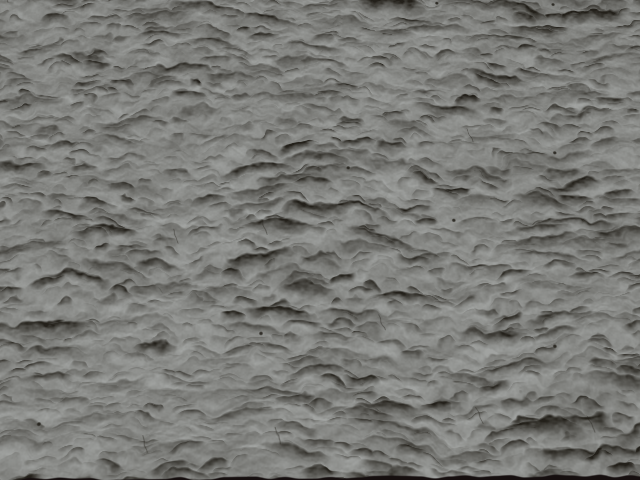
Give the GLSL for this texture, as a Shadertoy shader.

```glsl
// Rough grey stucco: lumpy plaster with arched, dirt-shadowed hollows in wavering rows.

const vec3 PLASTER = vec3(0.585, 0.592, 0.582);
const vec3 GRIME = vec3(0.125, 0.113, 0.088);
const vec3 GAP = vec3(0.085, 0.060, 0.060);
const float BASE_TONE = 0.95;      // tone of open plaster, 1 = PLASTER, 0 = GRIME
const float HOLLOW_DEPTH = 1.12;   // darkness of the hollows
const float RELIEF = 1.0;          // contrast of the lumps
const float GRAIN = 0.05;
const float VIGNETTE = 0.12;
const vec2 LONG_CELL = vec2(0.125, 0.058);
const vec2 MID_CELL = vec2(0.062, 0.043);
const vec2 SMALL_CELL = vec2(0.036, 0.027);
const float FLAW_CELL = 0.21;

float hash(vec2 p) {
    return fract(sin(dot(p, vec2(127.1, 311.7))) * 43758.5453);
}

float noise(vec2 p) {
    vec2 i = floor(p), f = fract(p);
    f = f * f * (3.0 - 2.0 * f);
    return mix(mix(hash(i), hash(i + vec2(1, 0)), f.x),
               mix(hash(i + vec2(0, 1)), hash(i + vec2(1, 1)), f.x), f.y);
}

float fbm(vec2 p) {
    float sum = 0.0, amp = 0.5;
    for (int i = 0; i < 4; i++) {
        sum += amp * noise(p);
        p = mat2(0.96, 0.28, -0.28, 0.96) * p * 2.03 + 7.1;
        amp *= 0.5;
    }
    return sum;
}

// Hollows under an arched lip: crisp on top, fading downwards.
float hollows(vec2 p, vec2 cell, float seed) {
    vec2 g = p / cell, id = floor(g);
    float shade = 0.0;
    for (int j = -1; j <= 1; j++)
    for (int i = -1; i <= 1; i++) {
        vec2 c = id + vec2(i, j), key = c + seed;
        vec2 d = g - c - vec2(hash(key), hash(key + 17.3));
        float x = d.x / mix(0.45, 0.85, hash(key + 29.7));
        float lean = 0.5 * (hash(key + 53.9) - 0.5);
        float below = 0.28 * (1.0 - x * x) + lean * x - d.y;
        float reach = mix(0.4, 0.8, hash(key + 67.1));
        float fade = pow(max(1.0 - below / reach, 0.0), 1.4);
        float ends = 1.0 - smoothstep(0.35, 1.0, abs(x));
        float strength = pow(hash(key + 41.5), 1.3);
        shade = max(shade, smoothstep(0.0, 0.13, below) * fade * ends * strength);
    }
    return shade;
}

// Slopes facing up catch the light.
float relief(vec2 p) {
    vec2 q = p * vec2(16.0, 23.0);
    return fbm(q) - fbm(q + vec2(-0.03, 0.16));
}

// Sparse pinholes and hairline cracks.
float flaws(vec2 p, float blur) {
    vec2 id = floor(p / FLAW_CELL);
    vec2 centre = 0.3 + 0.4 * vec2(hash(id + 3.1), hash(id + 8.7));
    vec2 d = p - (id + centre) * FLAW_CELL;
    float kind = hash(id + 5.9);
    float isCrack = step(0.5, kind);
    d.x += isCrack * (0.35 * d.y + 0.004 * (noise(p * 90.0) - 0.5));
    d.y -= clamp(d.y, -0.016 * isCrack, 0.016 * isCrack);
    float radius = mix(0.0035, 0.0007, isCrack);
    float mark = 1.0 - smoothstep(radius - blur, radius + blur, length(d));
    return mark * step(0.55, hash(id + 12.3)) * mix(0.85, 0.5, isCrack);
}

void mainImage(out vec4 fragColor, in vec2 fragCoord) {
    vec2 uv = fragCoord / iResolution.xy;
    vec2 p = fragCoord / iResolution.y;
    float pixel = 1.0 / iResolution.y;
    vec2 mid = vec2(0.5 * iResolution.x / iResolution.y, 0.0);

    // Smaller forms toward the top, rows bent and edges made ragged
    vec2 wall = (p - mid) * (0.92 + 0.2 * p.y) + 4.0;
    vec2 w = wall;
    w.y += 0.07 * noise(wall * 3.5) + 0.022 * (noise(wall * 15.0) - 0.5);
    w += 0.014 * (vec2(noise(wall * 38.0), noise(wall * 38.0 + 31.0)) - 0.5);
    w += 0.005 * (vec2(noise(wall * 95.0), noise(wall * 95.0 + 57.0)) - 0.5);

    // Hollows at three sizes, gathered in patches
    float dark = hollows(w, LONG_CELL, 11.0);
    dark = max(dark, hollows(w, MID_CELL, 37.0));
    dark = max(dark, 0.75 * hollows(w, SMALL_CELL, 71.0));
    dark *= 0.65 + 0.65 * noise(w * vec2(7.0, 13.0));
    dark *= 0.8 + 0.4 * noise(wall * vec2(110.0, 190.0));

    // Tone of the plaster
    float tone = BASE_TONE - HOLLOW_DEPTH * dark;
    tone += RELIEF * relief(w) + 0.16 * (fbm(wall * 6.0) - 0.47);
    tone += GRAIN * (noise(wall * 260.0) - 0.5);
    vec2 offCentre = uv - vec2(0.5, 0.4);
    tone -= VIGNETTE * dot(offCentre, offCentre);
    vec3 colour = mix(GRIME, PLASTER, clamp(tone, 0.03, 1.1));

    // Flaws, then the dark gap under the lower edge
    colour = mix(colour, GRIME, flaws(wall, pixel));
    float edge = 0.001 + 0.008 * uv.x + 0.007 * (noise(vec2(p.x * 32.0, 2.0)) - 0.5);
    colour = mix(GAP, colour, smoothstep(edge - pixel, edge + pixel, p.y));

    fragColor = vec4(colour, 1.0);
}
```
